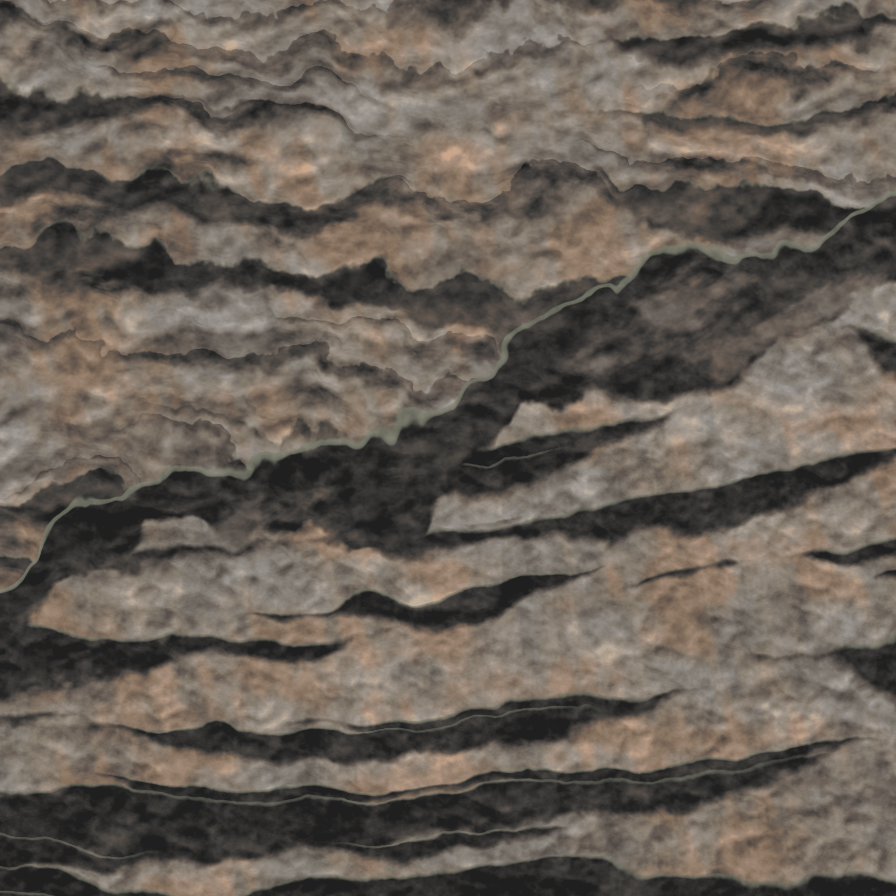
A Shadertoy shader for this texture:

```glsl
// Aerial view of eroded rock ridges with shadowed slopes and a diagonal gorge.

float hash(vec2 p) {
    return fract(sin(dot(p, vec2(127.1, 311.7))) * 43758.5453);
}

float noise(vec2 p) {
    vec2 i = floor(p), f = fract(p);
    f = f * f * (3.0 - 2.0 * f);
    float low = mix(hash(i), hash(i + vec2(1, 0)), f.x);
    float high = mix(hash(i + vec2(0, 1)), hash(i + vec2(1, 1)), f.x);
    return mix(low, high, f.y);
}

float fbm(vec2 p) {
    float sum = 0.0, amp = 0.5;
    for (int i = 0; i < 5; i++) {
        sum += amp * noise(p);
        p = mat2(1.6, 1.2, -1.2, 1.6) * p + 17.3;
        amp *= 0.5;
    }
    return sum;
}

// Sharp-crested height: folded noise octaves
float crags(vec2 p) {
    float sum = 0.0, amp = 0.5;
    for (int i = 0; i < 5; i++) {
        sum += amp * (1.0 - abs(2.0 * noise(p) - 1.0));
        p = mat2(1.7, 0.9, -0.9, 1.7) * p + 9.1;
        amp *= 0.52;
    }
    return sum;
}

// Light from above: faces that fall away upward are bright
float relief(vec2 p, vec2 scale, float reach) {
    return crags(p * scale) - crags((p + vec2(-0.5, 1.0) * reach) * scale);
}

// Stacked ridges: x = shadow under each crest, y = thin crest line
vec2 ridges(vec2 p, float count, vec2 widthRange, float softness, float seed) {
    float t = p.y * count;
    float below = 1.0 - fract(t);
    float n = noise(vec2(p.x * 3.6 + seed, floor(t) * 7.0 + seed));
    float width = mix(widthRange.x, widthRange.y, n);
    width += 0.45 * (fbm(p * vec2(15.0, 22.0) + seed) - 0.48);
    float shadow = smoothstep(0.0, 0.06, below)
                 * (1.0 - smoothstep(width - softness, width, below));
    float line = smoothstep(0.0, 0.02, below) * (1.0 - smoothstep(0.03, 0.07, below));
    return vec2(shadow, line * smoothstep(0.1, 0.35, width));
}

// Rock colour for a tone from 0 (deep shade) to 5 (sunlit)
vec3 rockColor(float tone) {
    vec3 c = mix(vec3(0.12, 0.12, 0.12), vec3(0.25, 0.24, 0.23), clamp(tone, 0.0, 1.0));
    c = mix(c, vec3(0.39, 0.35, 0.32), clamp(tone - 1.0, 0.0, 1.0));
    c = mix(c, vec3(0.51, 0.47, 0.42), clamp(tone - 2.0, 0.0, 1.0));
    c = mix(c, vec3(0.61, 0.57, 0.53), clamp(tone - 3.0, 0.0, 1.0));
    return mix(c, vec3(0.76, 0.69, 0.61), clamp(tone - 4.0, 0.0, 1.0));
}

// Signed depth below the jagged rim of the diagonal gorge
float gorgeDepth(vec2 p) {
    float rim = 0.36 + 0.44 * p.x + 0.02 * sin(p.x * 11.0);
    rim += 0.07 * (fbm(vec2(p.x * 11.0, 3.0)) - 0.48);
    rim += 0.03 * (noise(p * 24.0) - 0.5) + 0.014 * (noise(p * 55.0) - 0.5);
    return rim - p.y;
}

void mainImage(out vec4 fragColor, in vec2 fragCoord) {
    vec2 p = fragCoord / iResolution.y;
    float depth = gorgeDepth(p);
    float lower = smoothstep(-0.002, 0.003, depth);
    float broad = fbm(p * vec2(2.6, 3.5) + 4.0) - 0.48;
    float jag = fbm(p * vec2(17.0, 15.0) + 8.0) - 0.48;
    float grit = fbm(p * vec2(75.0, 85.0) + 2.0) - 0.48;

    // Rugged brown highland above the rim
    vec2 highP = vec2(p.x, p.y + 0.07 * p.x * (0.5 - p.y) + 0.16 * broad + 0.07 * jag);
    vec2 highRidge = ridges(highP, 11.5, vec2(-0.35, 0.95), 0.22, 5.0);
    vec2 spurs = ridges(highP + 0.02 * jag, 22.0, vec2(-0.5, 0.9), 0.35, 47.0);
    float gully = relief(p + 0.03 * jag, vec2(9.0, 15.0), 0.009);
    float highTone = 3.0 + 6.5 * gully + 1.5 * broad + 1.8 * jag + 2.2 * grit;
    highTone -= 1.3 * spurs.x;
    float highShade = 0.75 + 4.0 * gully + 1.5 * grit + 1.5 * jag;
    highTone = mix(highTone, highShade, 0.9 * highRidge.x);

    // Long ridges below the rim, with short tapering side ridges
    vec2 lowP = vec2(p.x, p.y * (1.0 - 0.3 * p.x) + 0.13 * broad + 0.022 * jag);
    lowP.y += 0.014 * sin(p.x * 9.0 + p.y * 5.0);
    vec2 lowRidge = ridges(lowP, 11.0, vec2(-0.1, 0.95), 0.15, 21.0);
    vec2 sideRidge = ridges(lowP + 0.03, 15.0, vec2(-0.75, 0.85), 0.18, 63.0);
    lowRidge = max(lowRidge, sideRidge);
    float streak = noise(vec2(p.x * 70.0 + p.y * 20.0, p.y * 20.0)) - 0.5;
    float fine = relief(p + 0.01 * jag, vec2(17.0, 23.0), 0.006);
    float lowTone = 3.2 + 0.9 * streak + 4.2 * fine + 2.0 * jag + 1.0 * broad + 2.0 * grit;
    float shadeTone = 0.4 + 3.0 * fine + 1.3 * jag + 1.6 * grit;
    lowTone = mix(lowTone, shadeTone, lowRidge.x);

    // Dark gorge wall with broken ledges
    float wallWidth = 0.06 + 0.07 * noise(vec2(p.x * 5.0, 2.0)) + 0.07 * jag;
    float wall = 1.0 - smoothstep(wallWidth - 0.014, wallWidth, depth);
    float ledge = smoothstep(0.5, 0.66, fbm(p * vec2(13.0, 19.0) - p.yx * 6.0));
    float wallTone = 0.3 + 4.0 * gully + 1.2 * ledge + 0.5 * p.x + 1.8 * grit;
    lowTone = mix(lowTone, wallTone, wall);

    float tone = mix(highTone, lowTone, lower);
    vec3 color = rockColor(tone);

    // Faint rust and cool grey mineral stains on lit rock
    float lit = smoothstep(1.0, 3.0, tone);
    float stain = fbm(p * vec2(12.0, 17.0) + 31.0) + 0.25 * streak;
    color *= mix(vec3(1.0), vec3(1.04, 0.95, 0.89), lit * smoothstep(0.48, 0.68, stain));
    color *= mix(vec3(1.0), vec3(0.97, 1.0, 1.04), lit * (1.0 - smoothstep(0.3, 0.46, stain)));

    // Pale green crest lines and gorge rim
    vec3 crestColor = vec3(0.47, 0.48, 0.42);
    float crest = mix(0.3 * highRidge.y, 0.5 * lowRidge.y * (1.0 - wall), lower);
    float rimLine = 1.0 - smoothstep(0.002, 0.006, abs(depth));
    color = mix(color, crestColor + 0.15 * grit, max(crest, 0.8 * rimLine));

    fragColor = vec4(clamp(color, 0.0, 1.0), 1.0);
}
```
